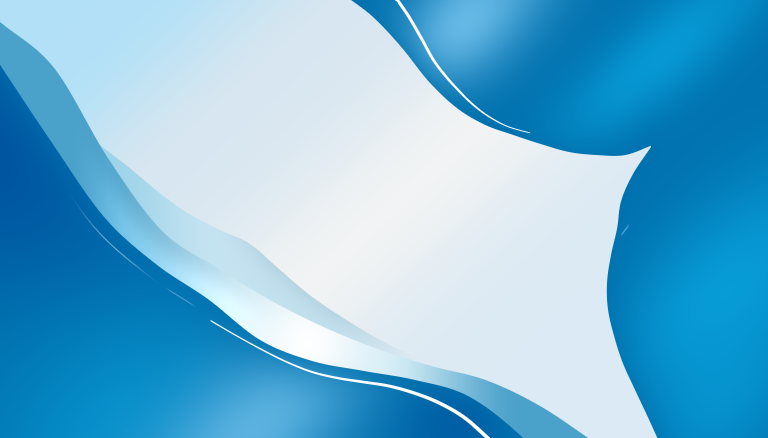
Give the GLSL for this background, as a Shadertoy shader.

```glsl
#define NAVY vec3(0.00, 0.31, 0.62)
#define OCEAN vec3(0.00, 0.44, 0.68)
#define AZURE vec3(0.03, 0.62, 0.85)
#define SKY vec3(0.42, 0.74, 0.91)
#define ICE vec3(0.70, 0.88, 0.965)
#define PAPER vec3(0.845, 0.902, 0.943)
#define PEARL vec3(0.945, 0.953, 0.955)
#define TEAL vec3(0.29, 0.63, 0.79)
#define ALONG vec2(0.74, 0.67)
#define SHADOW_WIDTH 0.065

// Knot heights of the flowing edges, evenly spaced along each edge
const float OUTER[12] = float[](.852, .674, .505, .397, .317, .224, .176, .153, .132, .096, .007, -.119);
const float FOLD[12] = float[](.950, .845, .639, .473, .390, .315, .253, .203, .164, .132, .073, -.009);
const float VEIL[12] = float[](.669, .616, .559, .511, .475, .443, .384, .326, .279, .237, .201, .174);
const float CREST[12] = float[](1.01, .961, .893, .813, .753, .715, .692, .671, .653, .646, .646, .669);
const float FLANK[12] = float[](1.486, 1.445, 1.418, 1.409, 1.395, 1.386, 1.388, 1.402, 1.422, 1.450, 1.479, 1.507);
const float UPPER_LINE[12] = float[](1.002, .961, .913, .863, .826, .795, .767, .744, .726, .712, .703, .696);
const float LOWER_LINE[12] = float[](.269, .235, .203, .174, .151, .137, .128, .119, .103, .080, .046, -.005);

// Catmull-Rom curve through twelve knots
float spline(float knots[12], float start, float spacing, float x) {
    float t = clamp((x - start) / spacing, 0.0, 10.999);
    int i = int(t);
    float f = t - float(i);
    float b = knots[i], c = knots[i + 1];
    float a = i > 0 ? knots[i - 1] : 2.0 * b - c;
    float d = i < 10 ? knots[i + 2] : 2.0 * c - b;
    return b + 0.5 * f * (c - a + f * (2.0 * a - 5.0 * b + 4.0 * c - d + f * (3.0 * (b - c) + d - a)));
}

// Turns a height difference into a distance in canvas heights
float toDistance(float d) {
    return d / (max(length(vec2(dFdx(d), dFdy(d))), 1e-5) * iResolution.y);
}

float cover(float dist) {
    return clamp(dist * iResolution.y + 0.5, 0.0, 1.0);
}

float stroke(float dist, float halfWidth) {
    return cover(halfWidth - abs(dist));
}

float span(float x, float from, float to, float fade) {
    return smoothstep(from, from + fade, x) * (1.0 - smoothstep(to - fade, to, x));
}

// Soft ellipse stretched along the diagonal
float glow(vec2 p, vec2 center, vec2 radius) {
    vec2 d = p - center;
    vec2 q = vec2(dot(d, ALONG), dot(d, vec2(ALONG.y, -ALONG.x))) / radius;
    return exp(-dot(q, q));
}

vec3 backdrop(vec2 p) {
    float corner = smoothstep(0.15, 0.7, p.y) * (1.0 - smoothstep(0.2, 0.6, p.x));
    vec3 col = mix(OCEAN, NAVY, corner);
    col = mix(col, AZURE, 0.65 * glow(p, vec2(0.27, 0.03), vec2(0.38, 0.24)));
    col = mix(col, SKY, 0.9 * glow(p, vec2(0.61, 0.05), vec2(0.38, 0.15)));
    col = mix(col, SKY, glow(p, vec2(1.04, 0.93), vec2(0.27, 0.12)));
    col = mix(col, AZURE, 0.9 * glow(p, vec2(1.50, 0.86), vec2(0.38, 0.10)));
    col = mix(col, AZURE, 0.95 * glow(p, vec2(1.65, 0.33), vec2(0.42, 0.19)));
    col = mix(col, AZURE, 0.7 * glow(p, vec2(1.60, 0.06), vec2(0.30, 0.16)));
    return mix(col, NAVY, 0.8 * glow(p, vec2(1.07, 0.07), vec2(0.16, 0.12)));
}

vec3 sheet(vec2 p) {
    float across = dot(p, vec2(ALONG.y, -ALONG.x));
    vec3 col = mix(ICE, PAPER, smoothstep(-0.52, -0.20, across));
    col = mix(col, PAPER + vec3(0.015), smoothstep(0.2, 0.6, across));
    float shine = (across - 0.21) / 0.20;
    return mix(col, PEARL, exp(-shine * shine));
}

void mainImage(out vec4 fragColor, in vec2 fragCoord) {
    vec2 p = fragCoord / iResolution.xy * vec2(1.7534, 1.0);

    // Distances to the edges, positive inside the sheet
    float outer = toDistance(p.y - spline(OUTER, 0.0, 0.1187, p.x));
    float fold = toDistance(spline(FOLD, 0.0, 0.1233, p.x) - p.y);
    float veil = toDistance(spline(VEIL, 0.228, 0.0685, p.x) - p.y);
    float crest = toDistance(spline(CREST, 0.788, 0.0639, p.x) - p.y);
    float flank = toDistance(spline(FLANK, 0.0, 0.0616, 0.664 - p.y) - p.x);
    float upper = toDistance(p.y - spline(UPPER_LINE, 0.906, 0.0279, p.x));
    float lower = toDistance(p.y - spline(LOWER_LINE, 0.479, 0.0582, p.x));

    // Backdrop with the shadow cast by the sheet
    vec3 col = backdrop(p);
    float outside = max(-min(outer, min(crest, flank)), 0.0);
    col = mix(col, OCEAN, 0.75 * exp(-outside / SHADOW_WIDTH));

    // Thin light strokes
    float lineWidth = mix(0.0035, 0.001, smoothstep(0.92, 1.21, p.x));
    col = mix(col, vec3(1.0), stroke(upper, lineWidth) * span(p.x, 0.90, 1.212, 0.004));
    lineWidth = mix(0.0014, 0.0042, smoothstep(0.5, 1.1, p.x));
    col = mix(col, vec3(1.0), stroke(lower, lineWidth) * span(p.x, 0.478, 1.13, 0.006));
    float trail = span(p.x, 0.15, 0.373, 0.10) + 0.7 * span(p.x, 0.375, 0.45, 0.02);
    col = mix(col, ICE, 0.6 * trail * stroke(outer + 0.031, 0.0012));
    float fleck = toDistance(p.y - 0.463 - 1.28 * (p.x - 1.418));
    col = mix(col, SKY, 0.7 * stroke(fleck, 0.0015) * span(p.x, 1.416, 1.438, 0.006));

    // Sheet and its translucent veil
    vec3 body = sheet(p);
    vec3 veilColor = mix(vec3(0.62, 0.83, 0.915), vec3(0.77, 0.89, 0.94), smoothstep(0.25, 0.5, p.x));
    veilColor -= 0.06 * exp(-max(veil, 0.0) / 0.03) * smoothstep(0.48, 0.62, p.x);
    body = mix(body, veilColor, cover(veil) * (1.0 - smoothstep(0.75, 0.98, p.x)));

    // Folded ribbon, brightest at its middle
    float light = smoothstep(0.18, 0.62, p.x) * (1.0 - smoothstep(0.86, 1.2, p.x));
    vec3 ribbon = mix(TEAL, vec3(0.84, 0.93, 0.965), light);
    ribbon += 0.10 * smoothstep(0.0, 0.06, fold) * span(p.x, 0.15, 0.65, 0.15);
    ribbon = mix(ribbon, vec3(1.0), 0.95 * glow(p, vec2(0.70, 0.215), vec2(0.13, 0.12)));
    body = mix(body, ribbon, cover(fold));

    float mask = cover(outer) * cover(crest) * cover(flank);
    fragColor = vec4(clamp(mix(col, body, mask), 0.0, 1.0), 1.0);
}
```
